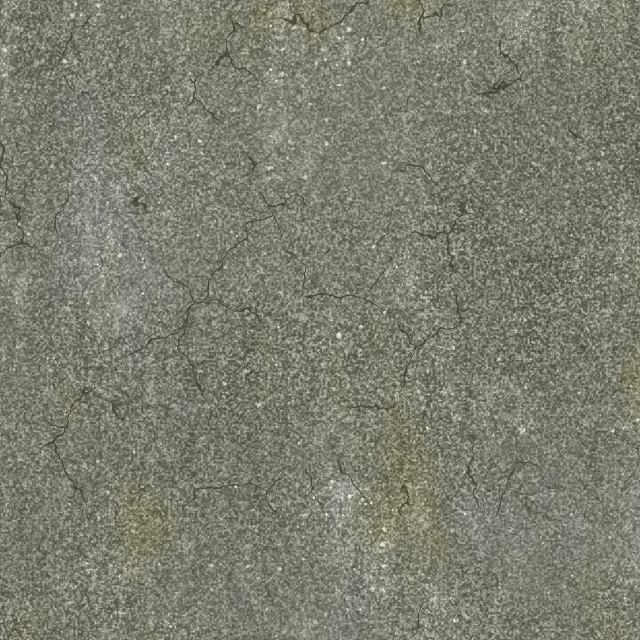
Reproduce this texture procedurally as a WebGL 2 fragment shader.

```glsl
#version 300 es
precision highp float;

uniform vec2 u_resolution;
out vec4 fragColor;

vec2 hash2(vec2 p) {
    vec3 q = fract(p.xyx * vec3(0.1031, 0.1030, 0.0973));
    q += dot(q, q.yzx + 33.33);
    return fract((q.xx + q.yz) * q.zy);
}

float noise(vec2 p) {
    vec2 i = floor(p), f = fract(p);
    f = f * f * (3.0 - 2.0 * f);
    float low = mix(hash2(i).x, hash2(i + vec2(1, 0)).x, f.x);
    float high = mix(hash2(i + vec2(0, 1)).x, hash2(i + vec2(1, 1)).x, f.x);
    return mix(low, high, f.y);
}

float fbm(vec2 p) {
    float sum = 0.0, weight = 0.533;
    for (int i = 0; i < 4; i++) {
        sum += weight * noise(p);
        p = mat2(0.96, 0.28, -0.28, 0.96) * p * 2.03 + 13.7;
        weight *= 0.5;
    }
    return sum;
}

// Distance to the nearest border between scattered cells
float cellBorder(vec2 p) {
    vec2 base = floor(p), nearest = vec2(0.0);
    float best = 9.0, border = 9.0;
    for (int y = -1; y <= 1; y++)
    for (int x = -1; x <= 1; x++) {
        vec2 c = base + vec2(x, y);
        vec2 d = c + hash2(c + 41.0) - p;
        if (dot(d, d) < best) {
            best = dot(d, d);
            nearest = d;
        }
    }
    for (int y = -2; y <= 2; y++)
    for (int x = -2; x <= 2; x++) {
        vec2 c = base + vec2(x, y);
        vec2 d = c + hash2(c + 41.0) - p;
        vec2 gap = d - nearest;
        if (dot(gap, gap) > 0.0001)
            border = min(border, dot(0.5 * (d + nearest), normalize(gap)));
    }
    return border;
}

// Broken crack lines that taper where the mask fades
float cracks(vec2 uv, float scale, float width, float threshold) {
    vec2 warp = vec2(fbm(uv * 26.0 + 5.0), fbm(uv * 26.0 + 71.0)) - 0.5;
    float d = cellBorder((uv + 0.05 * warp) * scale) / scale;
    float cluster = 0.08 * exp(-9.0 * dot(uv - vec2(0.36, 0.6), uv - vec2(0.36, 0.6)));
    float mask = smoothstep(threshold, threshold + 0.13, fbm(uv * 9.0 + scale) + cluster);
    float w = width * mask;
    float pixel = 1.0 / u_resolution.y;
    return mask * (1.0 - smoothstep(w - 0.6 * pixel, w + 0.8 * pixel, d));
}

// Small pale chips, one at most in each cell
float chips(vec2 uv, float scale, float share) {
    vec2 p = uv * scale, cell = floor(p);
    vec2 pick = hash2(cell + scale), offset = hash2(cell + 97.0);
    vec2 d = fract(p) - mix(vec2(0.3), vec2(0.7), offset);
    float r = mix(0.07, 0.22, pick.y * pick.y);
    float rough = 0.26 * (noise(uv * 300.0 + 9.0) - 0.5);
    float soft = scale / u_resolution.y;
    float shape = 1.0 - smoothstep(r - 0.5 * soft, r + 0.5 * soft, length(d) + rough);
    return shape * step(pick.x, share) * mix(0.4, 1.0, offset.x);
}

void main() {
    vec2 uv = gl_FragCoord.xy / u_resolution.y;

    // Broad stains and vertical weathering
    float tone = 0.484 + 0.1 * (fbm(uv * vec2(3.6, 2.6) + 3.0) - 0.5);
    tone += 0.032 * (noise(uv * vec2(55.0, 6.0) + 20.0) - 0.5);
    tone += 0.04 * (fbm(uv * vec2(34.0, 20.0) + 8.0) - 0.5);

    // Pale worn patches, broken up and drawn out downwards
    float worn = smoothstep(0.54, 0.76, fbm(uv * vec2(11.0, 5.0) + 31.0));
    float flakes = smoothstep(0.38, 0.68, fbm(uv * vec2(75.0, 38.0) + 50.0));
    tone += worn * (0.015 + 0.075 * flakes);

    // Sandy grain
    float grain = 0.29 * (noise(uv * 310.0) - 0.5);
    grain += 0.23 * (noise(mat2(0.8, 0.6, -0.6, 0.8) * uv * 480.0 + 60.0) - 0.5);
    grain *= mix(0.65, 1.3, fbm(uv * 7.0 + 90.0));
    tone += grain + 1.1 * grain * grain;

    // Chips gather on the worn patches
    float chip = max(chips(uv, 56.0, 0.1 + 0.2 * worn), chips(uv, 115.0, 0.09 + 0.2 * worn));
    tone += 0.28 * chip;

    // Main cracks and hairlines
    float crack = max(0.8 * cracks(uv, 8.0, 0.0012, 0.55), 0.55 * cracks(uv, 15.0, 0.0007, 0.55));
    tone = mix(tone, 0.22, crack);

    // Olive grey with faint ochre and bluish stains
    vec3 color = vec3(tone) + vec3(0.0, 0.006, -0.052);
    float ochre = smoothstep(0.64, 0.84, fbm(uv * vec2(9.0, 5.0) + 140.0));
    float blue = smoothstep(0.62, 0.82, fbm(uv * vec2(9.0, 5.0) + 210.0));
    color += ochre * vec3(0.015, 0.0, -0.045);
    color += blue * vec3(0.015, 0.018, 0.045);

    fragColor = vec4(clamp(color, 0.0, 1.0), 1.0);
}
```
